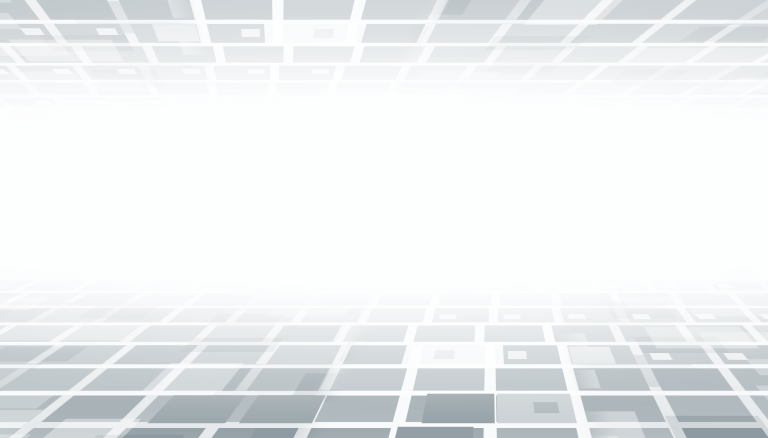
Write a Shadertoy shader that draws this background.

```glsl
// Pale hall of translucent tiles: a floor in perspective and a half-turned ceiling.
// Each pixel is projected onto the tile plane, where layered rectangles set the
// amount of grey ink; the ink fades to white towards the middle of the hall.

const vec3 PAPER = vec3(0.993, 0.996, 0.998);
const vec3 INK = vec3(0.555, 0.605, 0.63);
const float VANISH_X = 1.119;        // vanishing point, in canvas heights
const float VANISH_Y = 0.863;
const float FOLD = 0.557;            // height where floor turns into ceiling
const float COLUMN_PITCH = 0.2516;   // tile width per unit of depth
const float ROW_PITCH = 0.115;       // tile length in inverse depth
const float ROW_START = 1.315;
const float FADE_START = 0.362;      // height where the floor dissolves
const float SIDE_REACH = 0.05;       // extra reach of the tiles at the sides
const float CEILING_INK = 0.8;
const float ROW_SHIFT = 0.16;        // sideways stagger of the far rows
const vec2 GAP = vec2(0.07, 0.085);

float hash(vec2 p, float seed) {
    vec3 q = fract(vec3(p.xyx + seed * 7.31) * vec3(0.1031, 0.1030, 0.0973));
    q += dot(q, q.yzx + 33.33);
    return fract((q.x + q.y) * q.z);
}

// Smooth-edged rectangle between two corners.
float box(vec2 p, vec2 lo, vec2 hi, vec2 aa) {
    vec2 edge = smoothstep(lo - aa, lo + aa, p) * (1.0 - smoothstep(hi - aa, hi + aa, p));
    return edge.x * edge.y;
}

// One rectangle of random place and size in some cells of a coarse grid.
float scatter(vec2 p, vec2 size, float seed, float density, vec2 aa) {
    vec2 cell = floor(p / size);
    vec2 local = fract(p / size);
    vec2 lo = 0.04 + 0.3 * vec2(hash(cell, seed), hash(cell, seed + 1.0));
    vec2 hi = lo + 0.35 + 0.28 * vec2(hash(cell, seed + 2.0), hash(cell, seed + 3.0));
    return step(hash(cell, seed + 4.0), density) * box(local, lo, hi, aa / size);
}

// Amount of ink on the tile plane.
float tileInk(vec2 p, vec2 aa) {
    float row = floor(p.y);
    vec2 shifted = p - vec2(ROW_SHIFT * sin(row * 2.2) * step(1.5, row), 0.0);
    vec2 cell = floor(shifted);
    vec2 local = fract(shifted);

    // The central columns stay clear; the outer ones are layered with panes.
    float outer = smoothstep(1.3, 1.8, abs(p.x + 0.4));

    // Translucent slabs fill the gaps between outer tiles.
    float slabs = scatter(p + 0.37, vec2(4.2, 3.1), 11.0, 0.85, aa);
    float ink = 0.04 + outer * (0.16 + 0.26 * slabs);
    float rowLine = 1.0 - box(vec2(0.5, local.y), vec2(0.0, 0.07), vec2(1.0, 0.93), vec2(0.01, aa.y));
    ink *= 1.0 - 0.7 * rowLine * step(-0.5, p.y);

    // Regular tiles, slightly darker at their far edge.
    float tone = (0.66 + 0.24 * hash(cell, 3.0)) * mix(0.88, 1.08, local.y);
    ink = mix(ink, tone, box(local, GAP, 1.0 - GAP, aa));

    // Overlapping dark and light panes.
    ink += 0.2 * outer * scatter(p + 0.6, vec2(2.1, 1.7), 23.0, 0.65, aa);
    ink *= 1.0 - 0.4 * outer * scatter(p + 0.2, vec2(2.3, 1.8), 37.0, 0.55, aa);
    ink *= 1.0 - 0.3 * outer * scatter(p + 0.8, vec2(3.4, 1.3), 51.0, 0.5, aa);

    // Small bright windows on odd rows, starting further left as rows recede.
    float windows = step(0.5, mod(cell.y, 2.0)) * step(3.4 - 1.5 * cell.y, cell.x);
    ink *= 1.0 - 0.75 * windows * box(local, vec2(0.16, 0.27), vec2(0.42, 0.56), aa);

    // Accents: a white block, pale panes and dark tiles near the front.
    ink *= 1.0 - 0.9 * box(p, vec2(-1.16, 1.0), vec2(0.18, 1.95), aa);
    ink = mix(ink, 0.3, box(p, vec2(-0.75, 1.3), vec2(-0.48, 1.7), aa));
    ink = mix(ink, 0.2, box(p, vec2(0.24, 1.3), vec2(0.49, 1.65), aa));
    ink = mix(ink, 0.32, box(p, vec2(1.08, 1.1), vec2(1.65, 1.85), aa));
    ink = mix(ink, 0.45, box(p, vec2(0.08, -0.95), vec2(0.95, -0.02), aa));
    ink = mix(ink, 0.7, box(p, vec2(0.5, -0.65), vec2(0.78, -0.3), aa));
    ink = mix(ink, 0.93, box(p, vec2(-0.75, -0.95), vec2(0.05, -0.02), aa));
    ink = mix(ink, 0.95, box(p, vec2(-1.0, -1.95), vec2(-0.18, -1.05), aa));
    ink = mix(ink, 0.88, box(p, vec2(-3.75, -0.95), vec2(-2.9, -0.08), aa));
    ink = mix(ink, 0.88, box(p, vec2(-2.75, -0.95), vec2(-1.95, -0.08), aa));
    return clamp(ink, 0.0, 1.0);
}

void mainImage(out vec4 fragColor, in vec2 fragCoord) {
    vec2 pos = fragCoord / iResolution.y;
    float width = iResolution.x / iResolution.y;

    // The ceiling is the floor turned by half a circle.
    bool ceiling = pos.y > FOLD;
    if (ceiling) pos = vec2(width, 2.0 * FOLD) - pos;

    // Perspective projection onto the tile plane.
    float depth = VANISH_Y - pos.y;
    vec2 plane = vec2((pos.x - VANISH_X) / (depth * COLUMN_PITCH),
                      (1.0 / depth - ROW_START) / ROW_PITCH);
    vec2 slope = vec2(1.0 / (depth * COLUMN_PITCH), 1.0 / (depth * depth * ROW_PITCH));
    vec2 aa = 0.6 * slope / iResolution.y;
    aa.x *= 1.0 + abs(pos.x - VANISH_X) / depth;

    // White haze, thinner at the sides.
    float side = abs(2.0 * pos.x / width - 1.0);
    float reach = FADE_START + SIDE_REACH * side * side;
    float fade = smoothstep(0.0, 1.0, (reach - pos.y) / reach);
    fade *= ceiling ? CEILING_INK : 1.0;

    fragColor = vec4(mix(PAPER, INK, tileInk(plane, aa) * fade), 1.0);
}
```
